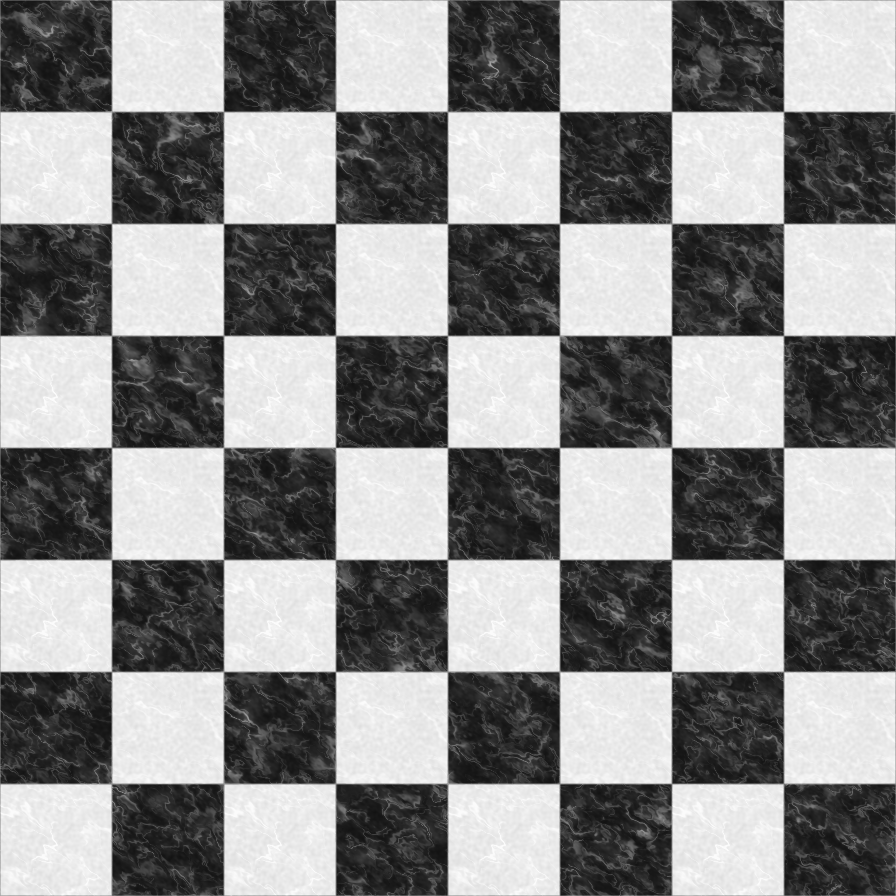
This pattern is drawn by a Shadertoy shader. Its source:

```glsl
// Checkerboard of polished marble: dark tiles with pale branching veins, each
// cut differently, and light tiles whose faint veining alternates by row.
// Veins are zero lines of warped gradient noise, stretched along a diagonal.

#define TILES 8.0
#define DARK_BASE 0.085
#define DARK_CLOUD 0.10
#define DARK_GLOW 0.10
#define DARK_VEIN 0.34
#define LIGHT_BASE 0.912
#define LIGHT_GRAIN 0.055
#define LIGHT_VEIN 0.075
#define VEIN_WIDTH 0.055
#define WARP 0.45
#define GRAIN_SCALE 26.0

vec2 hash2(vec2 p) {
    vec3 q = fract(p.xyx * vec3(0.1031, 0.1030, 0.0973));
    q += dot(q, q.yzx + 33.33);
    return fract((q.xx + q.yz) * q.zy);
}

// Gradient noise, centred on zero
float corner(vec2 cell, vec2 offset) {
    return dot(2.0 * hash2(cell) - 1.0, offset);
}

float noise(vec2 p) {
    vec2 i = floor(p), f = p - i;
    vec2 u = f * f * f * (f * (f * 6.0 - 15.0) + 10.0);
    vec2 e = vec2(1.0, 0.0);
    float low = mix(corner(i, f), corner(i + e, f - e), u.x);
    float high = mix(corner(i + e.yx, f - e.yx), corner(i + 1.0, f - 1.0), u.x);
    return mix(low, high, u.y);
}

float fbm(vec2 p) {
    float sum = 0.0, amp = 1.0;
    for (int i = 0; i < 4; i++) {
        sum += amp * noise(p);
        p = p * 2.03 + 5.7;
        amp *= 0.6;
    }
    return sum;
}

// Axes along and across the grain of the stone
vec2 grainAxes(vec2 p) {
    return vec2(dot(p, vec2(0.82, -0.57)), dot(p, vec2(0.57, 0.82)));
}

// x: sharp vein lines, y: soft halo around them
vec2 veins(vec2 p, float width) {
    p += WARP * vec2(fbm(p * 1.3 + 3.7), fbm(p * 1.3 + 19.1));
    vec2 result = vec2(0.0);
    float amp = 1.0;
    for (int i = 0; i < 4; i++) {
        float ridge = abs(noise(p));
        float fade = smoothstep(-0.15, 0.35, noise(p * 0.9 + 17.3));
        float line = 1.0 - smoothstep(0.0, width, ridge);
        float halo = 1.0 - smoothstep(0.0, width * 4.0, ridge);
        result = max(result, amp * fade * vec2(line, halo * halo));
        p = p * 1.5 + 7.3;
        width *= 1.3;
        amp *= 0.85;
    }
    return result;
}

float darkMarble(vec2 local, vec2 id) {
    vec2 p = grainAxes(local) * vec2(2.1, 3.5) + 60.0 * hash2(id + 2.5);
    vec2 v = veins(p, VEIN_WIDTH);
    float cloud = smoothstep(-0.25, 0.75, fbm(p * 1.4 + 31.0));
    float speckle = noise(local * GRAIN_SCALE + 40.0 * hash2(id + 9.5));
    return DARK_BASE + DARK_CLOUD * cloud + DARK_GLOW * v.y
         + DARK_VEIN * v.x * (0.6 + 0.5 * cloud) + 0.03 * speckle;
}

// Two cuts of light stone, one for each parity of row
float lightMarble(vec2 local, float rowParity) {
    vec2 p = grainAxes(local) * vec2(1.3, 2.7) + 13.0 + 23.0 * rowParity;
    vec2 v = veins(p, VEIN_WIDTH * 0.9);
    float cloud = fbm(p * 1.2 + 11.0);
    float grain = noise(local * GRAIN_SCALE + 37.0 * rowParity)
                + 0.6 * noise(local * GRAIN_SCALE * 0.5 + 8.4);
    float strength = mix(1.0, 0.6, rowParity);
    float tone = LIGHT_BASE + 0.02 * cloud + LIGHT_GRAIN * grain
               + strength * LIGHT_VEIN * (v.x + 0.25 * v.y);
    return min(tone, 0.985);
}

void mainImage(out vec4 fragColor, in vec2 fragCoord) {
    vec2 grid = TILES * fragCoord / iResolution.xy;
    vec2 id = mod(floor(grid), TILES);
    vec2 local = fract(grid);

    // Smoothed checker: signed square waves multiplied together
    vec2 pixel = TILES / iResolution.xy;
    vec2 edge = clamp(min(local, 1.0 - local) / pixel, 0.0, 1.0);
    vec2 wave = edge * (1.0 - 2.0 * mod(id, 2.0));
    float lightMask = 0.5 + 0.5 * wave.x * wave.y;

    float tone = mix(darkMarble(local, id), lightMarble(local, mod(id.y, 2.0)), lightMask);
    fragColor = vec4(vec3(tone), 1.0);
}
```
